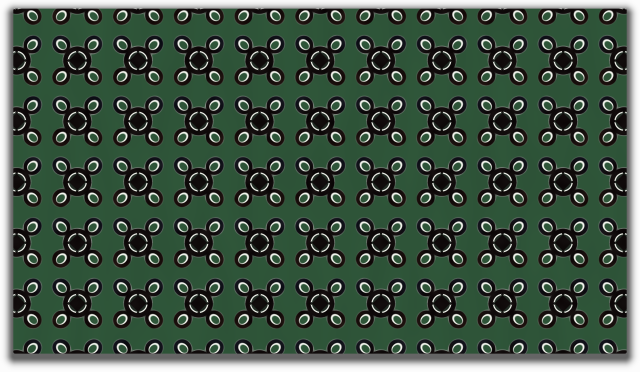
Give the GLSL for this pattern, as a WebGL 2 fragment shader.

```glsl
#version 300 es
precision highp float;

uniform vec2 u_resolution;
out vec4 fragColor;

// Layout, in canvas widths
const float PITCH = 0.0949;
const vec2 ANCHOR = vec2(0.5004, 0.2969);
const vec2 PANEL_CENTRE = vec2(0.5, 0.2982);
const vec2 PANEL_HALF = vec2(0.4792, 0.2695);
const float PANEL_ROUND = 0.003;
const vec2 SHADOW_DROP = vec2(0.0, -0.006);
const float SHADOW_BLUR = 0.0095;
const float SHADOW_STRENGTH = 0.6;

// Motif, in tile widths
const float BODY_RADIUS = 0.237;
const float EAR_OFFSET = 0.262;
const vec2 EAR_RADII = vec2(0.158, 0.146);
const vec2 HOLE_RADII = vec2(0.098, 0.077);
const vec2 INSET_RADII = vec2(0.077, 0.055);
const float INSET_SHIFT = 0.013;
const float NECK_BLEND = 0.03;
const float RING_RADIUS = 0.147;
const float RING_HALF_WIDTH = 0.010;
const float DIAMOND_REACH = 0.138;
const float RIM_HALF_WIDTH = 0.007;
const float WEAR = 0.05;

// Colours
const vec3 PAPER = vec3(0.99);
const vec3 GREEN = vec3(0.18, 0.33, 0.22);
const vec3 BLACK = vec3(0.06, 0.04, 0.04);
const vec3 NAVY = vec3(0.07, 0.09, 0.14);
const vec3 BROWN = vec3(0.13, 0.07, 0.05);
const vec3 WHITE = vec3(0.95, 0.96, 0.93);
const vec3 RIM = vec3(0.64, 0.66, 0.64);
const vec3 DEEP = vec3(0.13, 0.17, 0.14);

vec2 hashGradient(vec2 cell) {
    vec3 h = fract(cell.xyx * vec3(0.1031, 0.1030, 0.0973));
    h += dot(h, h.yzx + 33.33);
    float angle = 6.2832 * fract((h.x + h.y) * h.z);
    return vec2(cos(angle), sin(angle));
}

float gradientNoise(vec2 p) {
    vec2 i = floor(p), f = fract(p);
    vec2 u = f * f * (3.0 - 2.0 * f);
    vec2 e = vec2(1.0, 0.0);
    float low = mix(dot(hashGradient(i), f), dot(hashGradient(i + e), f - e), u.x);
    float high = mix(dot(hashGradient(i + e.yx), f - e.yx),
                     dot(hashGradient(i + 1.0), f - 1.0), u.x);
    return mix(low, high, u.y);
}

float ellipse(vec2 p, vec2 r) {
    return (length(p / r) - 1.0) * min(r.x, r.y);
}

float roundedBox(vec2 p, vec2 halfSize, float r) {
    vec2 q = abs(p) - halfSize + r;
    return length(max(q, 0.0)) + min(max(q.x, q.y), 0.0) - r;
}

float smoothUnion(float a, float b, float k) {
    float h = max(k - abs(a - b), 0.0) / k;
    return min(a, b) - 0.25 * h * h * k;
}

float cover(float d, float aa) {
    return 1.0 - smoothstep(-aa, aa, d);
}

vec3 motif(vec2 t, vec2 id, vec3 ground, float aa) {
    // Ear frame: x runs outward along the diagonal
    vec2 local = abs(t) - EAR_OFFSET;
    vec2 ear = vec2(local.x + local.y, local.x - local.y) * 0.70711;
    float body = length(t) - BODY_RADIUS;
    float shape = smoothUnion(body, ellipse(ear, EAR_RADII), NECK_BLEND);

    // Dark metal, cool on upper ears and warm on lower ones
    float edgeTone = smoothstep(0.25, 0.5, length(t));
    float mottle = gradientNoise(t * 7.0 + id * 13.7);
    vec3 metal = mix(BLACK, t.y > 0.0 ? NAVY : BROWN, edgeTone * 0.6);
    metal += WEAR * mottle * vec3(1.0, 0.9, 0.8);
    vec3 col = mix(ground, metal, cover(shape, aa));

    // Pale rim, brightest at the necks and upper edges
    float neck = 1.0 - smoothstep(0.0, 0.09, abs(length(t) - 0.27));
    float rim = cover(abs(shape) - RIM_HALF_WIDTH, aa);
    float rimLight = 0.2 + 0.35 * neck + 0.15 * step(0.0, t.y) + 0.3 * mottle;
    col = mix(col, RIM, rim * clamp(rimLight, 0.0, 1.0));

    // White ear openings with an off-centre green inset
    float shift = t.y > 0.0 ? -INSET_SHIFT : INSET_SHIFT;
    col = mix(col, WHITE, cover(ellipse(ear, HOLE_RADII), aa));
    col = mix(col, ground, cover(ellipse(ear - vec2(shift, 0.0), INSET_RADII), aa));

    // Broken ring around the central diamond
    float r = length(t);
    float gap = min(abs(t.x), abs(t.y)) - 0.022;
    float ring = max(abs(r - RING_RADIUS) - RING_HALF_WIDTH, -gap);
    float diamond = (abs(t.x) + abs(t.y) - DIAMOND_REACH) * 0.70711;
    col = mix(col, DEEP, cover(r - RING_RADIUS, aa));
    col = mix(col, WHITE, cover(ring, aa));
    return mix(col, BLACK + WEAR * 0.5 * mottle, cover(diamond, aa));
}

void main() {
    vec2 p = gl_FragCoord.xy / u_resolution.x;
    float aa = 0.7 / u_resolution.x;

    // Paper and soft shadow
    vec2 fromCentre = p - PANEL_CENTRE;
    float shade = max(roundedBox(fromCentre - SHADOW_DROP, PANEL_HALF, PANEL_ROUND), 0.0);
    float falloff = exp(-pow(shade / SHADOW_BLUR, 2.0));
    vec3 col = PAPER * (1.0 - SHADOW_STRENGTH * falloff);

    // Repeating motif on the green panel
    vec2 grid = (p - ANCHOR) / PITCH + 0.5;
    vec3 ground = GREEN * (1.0 + WEAR * gradientNoise(p * vec2(30.0, 8.0)));
    vec3 cloth = motif(fract(grid) - 0.5, floor(grid), ground, aa / PITCH);
    col = mix(col, cloth, cover(roundedBox(fromCentre, PANEL_HALF, PANEL_ROUND), aa));
    fragColor = vec4(col, 1.0);
}
```
